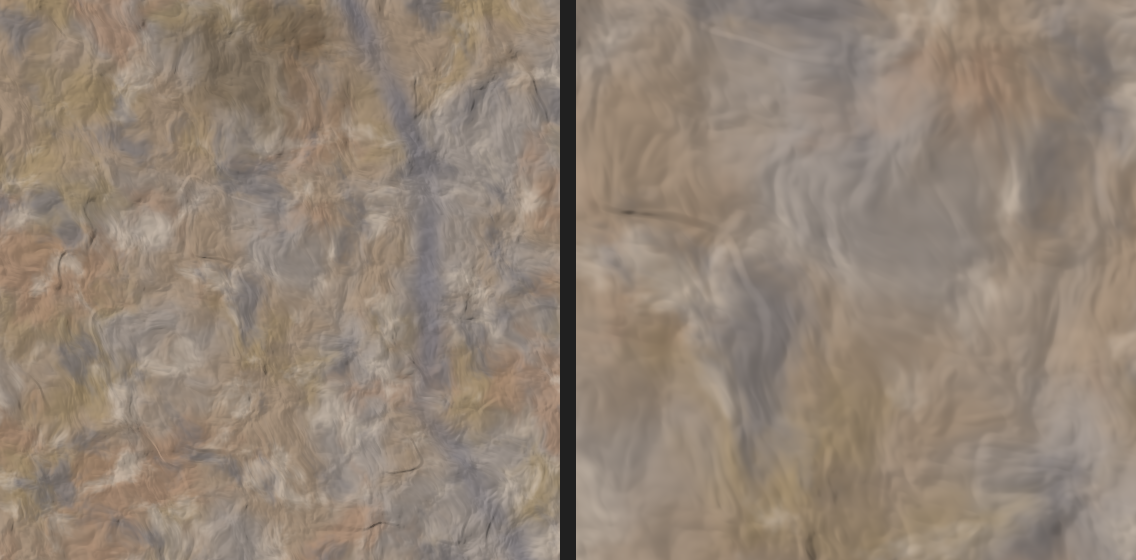
Left: the whole. Right: its middle third, enlarged.
A WebGL 2 fragment shader for this texture:

```glsl
#version 300 es
precision highp float;
// Weathered sandstone face: lumpy relief with broken ledges and one long groove.
// A warped noise height field is lit from the upper left, over mineral tints
// blended by broad, ragged noise patches.

uniform vec2 u_resolution;
out vec4 fragColor;

// Mineral colours
const vec3 WARM  = vec3(0.590, 0.515, 0.440);
const vec3 GREY  = vec3(0.580, 0.543, 0.515);
const vec3 OCHRE = vec3(0.575, 0.500, 0.375);
const vec3 RUST  = vec3(0.605, 0.490, 0.405);
const vec3 PALE  = vec3(0.715, 0.665, 0.610);
const vec3 SLATE = vec3(0.455, 0.435, 0.435);
const vec3 STAIN = vec3(0.415, 0.350, 0.265);

// Relief and light
const vec2  LIGHT_DIR    = vec2(-0.8, 0.6);
const float LIGHT_STEP   = 0.003;
const float SHADE_GAIN   = 0.066;
const float LUMP_FREQ    = 7.0;
const float LEDGE_HEIGHT = 0.024;
const float LEDGE_WIDTH  = 0.13;
const float GROOVE_WIDTH = 0.026;
const float GROOVE_DEPTH = 0.018;
const mat2  GRAIN = mat2(0.87, 0.36, 0.50, -0.62); // stretches lumps down to the right

vec2 gradientAt(vec2 cell) {
    uvec2 k = uvec2(ivec2(cell) + 4096);
    uint h = k.x * 1597334677u ^ k.y * 3812015801u;
    h = (h ^ (h >> 15)) * 2246822519u;
    h ^= h >> 13;
    float angle = float(h & 65535u) * 6.2831853 / 65536.0;
    return vec2(cos(angle), sin(angle));
}

// Gradient noise, roughly -1 to 1
float noise(vec2 p) {
    vec2 i = floor(p), f = p - i;
    vec2 u = f * f * f * (f * (f * 6.0 - 15.0) + 10.0);
    vec2 x = vec2(1.0, 0.0);
    float a = dot(gradientAt(i), f);
    float b = dot(gradientAt(i + x), f - x);
    float c = dot(gradientAt(i + x.yx), f - x.yx);
    float d = dot(gradientAt(i + 1.0), f - 1.0);
    return 1.5 * mix(mix(a, b, u.x), mix(c, d, u.x), u.y);
}

float fbm(vec2 p) {
    float sum = 0.0, amp = 0.5;
    for (int i = 0; i < 5; i++) {
        sum += amp * noise(p);
        p = mat2(1.6, 1.2, -1.2, 1.6) * p + 7.3;
        amp *= 0.55;
    }
    return sum;
}

vec2 warp(vec2 p) {
    vec2 broad = vec2(noise(p * 6.0), noise(p * 6.0 + 17.0));
    vec2 fine = vec2(noise(p * 21.0 + 5.0), noise(p * 21.0 + 31.0));
    return p + 0.028 * broad + 0.009 * fine;
}

// Signed distance across the bent groove
float grooveOffset(vec2 p) {
    float centre = 0.76 + 0.65 * max(0.27 - p.y, 0.0) - 0.5 * max(p.y - 0.72, 0.0);
    return p.x - centre - 0.012 * noise(p * 9.0 + 3.0);
}

float height(vec2 p) {
    vec2 q = GRAIN * warp(p);

    // Rounded lumps separated by creases
    float h = 0.0, freq = LUMP_FREQ, weight = 0.85;
    for (int i = 0; i < 5; i++) {
        float n = noise(q * freq + float(i) * 11.7);
        h += weight * mix(n, 1.7 * sqrt(n * n + 0.004), 0.55) / freq;
        freq *= 1.95;
        weight *= i < 2 ? 1.05 : 0.8;
    }

    // Terraced steps, present only in some areas
    float level = 2.0 * noise(q * 5.0 + 40.0) + 0.6 * noise(q * 13.0 + 9.0);
    float terrace = floor(level) + smoothstep(0.0, LEDGE_WIDTH, fract(level));
    h += LEDGE_HEIGHT * terrace * smoothstep(-0.1, 0.45, noise(p * 4.5 + 23.0));

    float g = grooveOffset(p) / GROOVE_WIDTH;
    return h - GROOVE_DEPTH * exp(-g * g);
}

vec3 mineralColour(vec2 p) {
    vec2 q = warp(p);
    float warmth = fbm(q * 3.5 + 2.0) + 0.35 * (p.x - 0.5) - 0.12 * (p.y - 0.5);
    vec3 col = mix(WARM, GREY, smoothstep(-0.22, 0.3, warmth));
    col = mix(col, OCHRE, 0.75 * smoothstep(0.0, 0.4, fbm(q * 4.0 + 51.0) + 0.2 * (p.y - 0.5)));
    col = mix(col, RUST, 0.75 * smoothstep(0.02, 0.4, fbm(q * 4.5 + 83.0) + 0.2 * (0.5 - p.x - p.y + 0.4)));

    // Smaller bleached and shadowy patches
    col = mix(col, PALE, 0.75 * smoothstep(0.04, 0.5, fbm(q * 11.0 + 13.0) + 0.1 * (0.5 - p.y)));
    col = mix(col, SLATE, 0.8 * smoothstep(0.06, 0.5, fbm(GRAIN * q * 9.0 + 67.0)));

    // Damp brown stain and slate dust along the groove
    float stain = length((p - vec2(0.46, 0.88)) * vec2(0.8, 1.0)) + 0.13 * fbm(q * 9.0);
    col = mix(col, STAIN, 0.62 * (1.0 - smoothstep(0.03, 0.17, stain)));
    float g = grooveOffset(p) / (GROOVE_WIDTH * 1.1);
    float dust = exp(-g * g) * (0.7 + 0.6 * noise(p * 7.0 + 90.0));
    return mix(col, SLATE * vec3(0.98, 1.0, 1.06), 0.8 * clamp(dust, 0.0, 1.0));
}

void main() {
    vec2 p = gl_FragCoord.xy / u_resolution.y;
    float slope = (height(p) - height(p + LIGHT_DIR * LIGHT_STEP)) / LIGHT_STEP;

    // Soft relief light, with deeper shadow under the ledges
    float shade = slope / (1.0 + 0.25 * abs(slope));
    vec3 col = mineralColour(p) * (1.0 + SHADE_GAIN * shade);
    col *= 1.0 - 0.28 * smoothstep(2.8, 7.0, -slope);
    col *= 1.0 + 0.025 * noise(p * 95.0);
    fragColor = vec4(col, 1.0);
}
```
